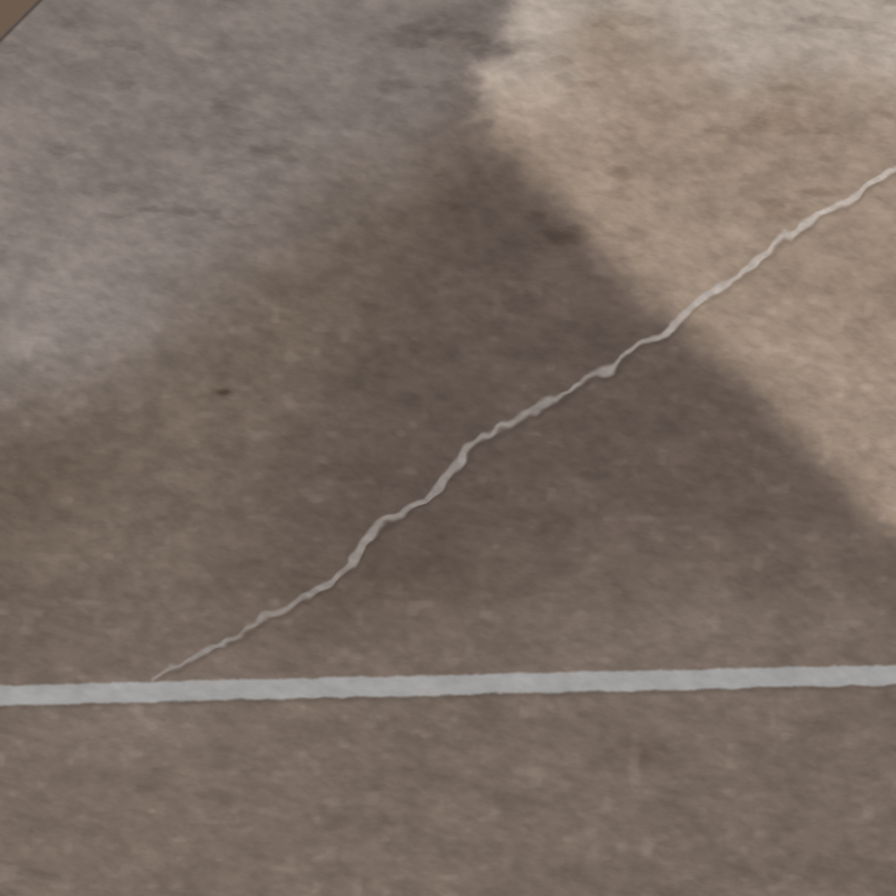
A Shadertoy shader for this texture:

```glsl
const vec2 CRACK[15] = vec2[15](
    vec2(.169, .242), vec2(.267, .296), vec2(.326, .327), vec2(.388, .366),
    vec2(.412, .401), vec2(.488, .456), vec2(.527, .503), vec2(.599, .544),
    vec2(.677, .590), vec2(.745, .635), vec2(.770, .659), vec2(.820, .684),
    vec2(.872, .733), vec2(.957, .785), vec2(1.01, .820));

float hash(vec2 cell) {
    vec3 q = fract(vec3(cell.xyx) * .1031);
    q += dot(q, q.yzx + 33.33);
    return fract((q.x + q.y) * q.z);
}

float noise(vec2 p) {
    vec2 i = floor(p), f = fract(p);
    f = f * f * (3. - 2. * f);
    return mix(mix(hash(i), hash(i + vec2(1, 0)), f.x),
               mix(hash(i + vec2(0, 1)), hash(i + vec2(1, 1)), f.x), f.y);
}

// Fractal noise centred on zero
float fbm(vec2 p) {
    float sum = 0., amp = .5;
    for (int i = 0; i < 5; i++) {
        sum += amp * (noise(p) - .5);
        p = mat2(1.6, 1.2, -1.2, 1.6) * p + 17.3;
        amp *= .5;
    }
    return sum;
}

float segment(vec2 p, vec2 a, vec2 b) {
    vec2 pa = p - a, ba = b - a;
    return length(pa - ba * clamp(dot(pa, ba) / dot(ba, ba), 0., 1.));
}

float crackDistance(vec2 p) {
    float d = 1.;
    for (int i = 0; i < 14; i++) d = min(d, segment(p, CRACK[i], CRACK[i + 1]));
    return d;
}

float blob(vec2 p, vec2 centre, vec2 radius) {
    vec2 q = (p - centre) / radius;
    return exp(-dot(q, q));
}

float band(float dist, float halfWidth, float blur) {
    return 1. - smoothstep(halfWidth - blur, halfWidth + blur, dist);
}

// Shaded concrete: cool upper left, brown middle, dark wedge
vec3 shadedFloor(vec2 p, float cloud) {
    vec3 col = mix(vec3(.425, .375, .335), vec3(.458, .405, .368), smoothstep(.4, .22, p.y));
    float cool = smoothstep(-.10, .07, p.y - .55 - .60 * p.x + cloud * .2);
    col = mix(col, vec3(.505, .465, .443), cool);
    float wedge = smoothstep(-.07, .09, p.x - .36 - .48 * (p.y - .55) + cloud * .15);
    wedge *= smoothstep(.24, .50, p.y) * (1. - smoothstep(.86, .97, p.y));
    col = mix(col, vec3(.378, .329, .303), wedge * .9);
    col += .035 * blob(p, vec2(.06, .66), vec2(.14, .09));
    col += .025 * blob(p, vec2(.16, .42), vec2(.10, .14));
    col += .025 * blob(p, vec2(.75, .31), vec2(.25, .07));
    col += .03 * blob(p, vec2(.15, .20), vec2(.10, .05));
    col -= .035 * blob(p, vec2(.03, .48), vec2(.12, .06));
    col -= .025 * blob(p, vec2(.43, .35), vec2(.12, .06));
    col -= .05 * blob(p, vec2(.52, .97), vec2(.05, .05));
    return col;
}

// Sunlit concrete, paler towards the top
vec3 sunlitFloor(vec2 p, float cloud) {
    float pale = smoothstep(.82, .98, p.y + cloud * .25);
    vec3 col = mix(vec3(.605, .535, .475), vec3(.685, .633, .59), pale);
    col -= .03 * blob(p, vec2(1., .68), vec2(.15, .07));
    return col + .04 * blob(p, vec2(.57, .89), vec2(.07, .05));
}

float sunlight(vec2 p, float cloud, float mottle) {
    float diagonal = p.y + .97 * p.x - 1.375 + cloud * .025 + mottle * .02;
    float side = p.x - .522 - .36 * (p.y - .86) + cloud * .08 + mottle * .05;
    return smoothstep(-.04, .045, diagonal) * smoothstep(-.025, .03, side);
}

void mainImage(out vec4 fragColor, in vec2 fragCoord) {
    vec2 p = fragCoord / iResolution.xy;
    float pixel = 1. / min(iResolution.x, iResolution.y);
    float cloud = fbm(p * 7. + 3.);
    float mottle = fbm(p * vec2(24., 38.));
    float grain = fbm(mat2(.96, .25, -.25, .96) * p * vec2(75., 140.));

    vec3 col = mix(shadedFloor(p, cloud), sunlitFloor(p, cloud), sunlight(p, cloud, mottle));

    // Stains, speckles and grain
    col *= 1. + .11 * cloud + .18 * mottle + .20 * grain;
    float speckle = smoothstep(.62, .95, noise(p * vec2(65., 95.) + 40.));
    col += .035 * speckle * smoothstep(-.15, .15, mottle) * smoothstep(.85, .6, p.y);
    float streak = smoothstep(.13, .30, fbm(p * vec2(16., 42.) + 9.));
    col -= .05 * streak * smoothstep(.6, .8, p.y);
    col -= .06 * blob(p, vec2(.715, .16), vec2(.025, .016));
    col -= .13 * blob(p, vec2(.249, .562), vec2(.009, .004));

    // Seam across the upper left corner
    float corner = p.y - p.x - .955;
    col = mix(col, vec3(.43, .36, .31), smoothstep(0., .006, corner));
    col = mix(col, vec3(.27, .23, .21), .7 * band(abs(corner), .003, .003));

    // Pale filled crack, jagged and uneven in width
    vec2 coarse = vec2(noise(p * 38.), noise(p * 38. + 31.)) - .5;
    vec2 fine = vec2(noise(p * 95.), noise(p * 95. + 53.)) - .5;
    vec2 jagged = p + coarse * .009 + fine * .005;
    float crack = crackDistance(jagged);
    float width = .0010 + .0028 * noise(p * 45.) + .0013 * p.x;
    width += .0035 * blob(p, vec2(.488, .457), vec2(.02)) + .003 * blob(p, vec2(.405, .39), vec2(.022));
    col *= 1. - .10 * band(crackDistance(jagged + vec2(-.003, .005)), .003, .004);
    vec3 filler = mix(vec3(.58, .55, .53), vec3(.76, .72, .69), smoothstep(.6, .9, p.x));
    float opacity = .72 + .28 * noise(p * 60. + 8.);
    col = mix(col, filler * (1. + .25 * grain), opacity * band(crack, width, .0018 + pixel * .5));

    // Painted stripe with a ragged edge and a faint lower shadow
    float stripe = p.y - .224 - .023 * p.x + .005 * fbm(p * vec2(60., 30.));
    col *= 1. - .12 * band(abs(stripe + .012), .003, .004);
    vec3 paint = vec3(.635, .63, .625) * (1. + .08 * mottle + .12 * grain);
    col = mix(col, paint, .96 * band(abs(stripe), .0112, .0020 + pixel * .5));

    fragColor = vec4(clamp(col, 0., 1.), 1.);
}
```
